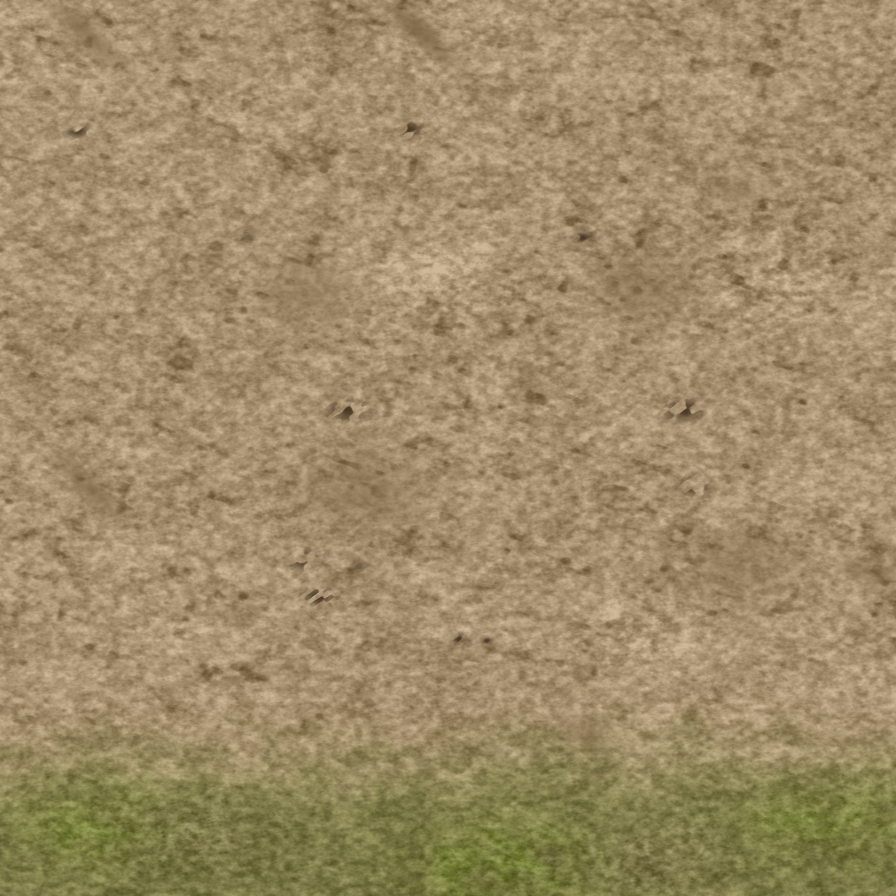
This texture is drawn by a WebGL 2 fragment shader. Its source:

```glsl
#version 300 es
precision highp float;

uniform vec2 u_resolution;
out vec4 fragColor;

const vec3 SOIL_DEEP = vec3(0.22, 0.16, 0.09);
const vec3 SOIL_DARK = vec3(0.55, 0.46, 0.33);
const vec3 SOIL_LIGHT = vec3(0.76, 0.67, 0.54);
const vec3 GRASS_DARK = vec3(0.37, 0.36, 0.18);
const vec3 GRASS_LIGHT = vec3(0.62, 0.60, 0.39);
const vec3 GRASS_FRESH = vec3(0.42, 0.49, 0.16);
const vec3 GRASS_DRY = vec3(0.50, 0.46, 0.31);

// Soft patches: centre, radius, tone change
const vec4 PATCHES[10] = vec4[10](
    vec4(0.405, 0.453, 0.050, -0.50), vec4(0.830, 0.370, 0.052, -0.34),
    vec4(0.345, 0.675, 0.045, -0.40), vec4(0.715, 0.675, 0.045, -0.40),
    vec4(0.482, 0.687, 0.060, 0.24), vec4(0.860, 0.690, 0.060, 0.24),
    vec4(0.715, 0.295, 0.050, 0.24), vec4(0.655, 0.178, 0.025, -0.50),
    vec4(0.820, 0.790, 0.022, -0.40), vec4(0.980, 0.360, 0.025, -0.45));

// Diagonal furrows: centre, strength
const vec3 FURROWS[3] = vec3[3](
    vec3(0.098, 0.960, 0.75), vec3(0.473, 0.960, 0.75), vec3(0.098, 0.457, 0.70));

// Small dark clods: centre, radius
const vec3 CLODS[12] = vec3[12](
    vec3(0.276, 0.735, 0.008), vec3(0.651, 0.735, 0.008),
    vec3(0.388, 0.543, 0.016), vec3(0.763, 0.543, 0.016),
    vec3(0.775, 0.458, 0.013), vec3(0.400, 0.368, 0.007),
    vec3(0.340, 0.374, 0.014), vec3(0.356, 0.334, 0.014),
    vec3(0.513, 0.287, 0.008), vec3(0.543, 0.285, 0.005),
    vec3(0.086, 0.855, 0.011), vec3(0.458, 0.855, 0.011));

float hash(vec2 p) {
    vec3 q = fract(vec3(p.xyx) * 0.1031);
    q += dot(q, q.yzx + 33.33);
    return fract((q.x + q.y) * q.z);
}

float noise(vec2 p) {
    vec2 i = floor(p);
    vec2 f = fract(p);
    f = f * f * (3.0 - 2.0 * f);
    float low = mix(hash(i), hash(i + vec2(1.0, 0.0)), f.x);
    float high = mix(hash(i + vec2(0.0, 1.0)), hash(i + 1.0), f.x);
    return mix(low, high, f.y);
}

// Noise sum centred on zero
float fbm(vec2 p, int octaves) {
    float sum = 0.0;
    float weight = 0.5;
    for (int i = 0; i < octaves; i++) {
        sum += weight * (noise(p) - 0.5);
        p = mat2(1.6, 1.1, -1.1, 1.6) * p + 17.3;
        weight *= 0.62;
    }
    return sum;
}

float blob(vec2 p, vec2 centre, vec2 size) {
    vec2 q = (p - centre) / size;
    return exp(-dot(q, q));
}

vec2 rotate(vec2 p, float angle) {
    float c = cos(angle);
    float s = sin(angle);
    return vec2(c * p.x - s * p.y, s * p.x + c * p.y);
}

float soilTone(vec2 p, float grain, float clumps) {
    float tone = 0.52 + 1.6 * grain + 0.55 * clumps;
    tone += 0.32 * fbm(p * vec2(5.0, 9.0) + 4.0, 3);
    // Sparse dark crumbs gather in the clumps
    float crumbs = smoothstep(0.62, 0.92, noise(rotate(p, 0.3) * vec2(75.0, 125.0) + 31.0));
    tone -= 0.6 * crumbs * smoothstep(0.15, -0.2, clumps);
    float ragged = 0.8 + 2.0 * clumps + 1.8 * grain;
    for (int i = 0; i < PATCHES.length(); i++) {
        vec4 patchShape = PATCHES[i];
        tone += patchShape.w * ragged * blob(p, patchShape.xy, patchShape.z * vec2(1.2, 0.8));
    }
    for (int i = 0; i < FURROWS.length(); i++) {
        vec2 q = rotate(p - FURROWS[i].xy, 0.75);
        tone -= FURROWS[i].z * ragged * blob(q, vec2(0.0), vec2(0.046, 0.012));
    }
    return tone;
}

float clodMask(vec2 p) {
    float mask = 0.0;
    float broken = smoothstep(0.42, 0.68, noise(rotate(p, -0.6) * vec2(110.0, 210.0)));
    for (int i = 0; i < CLODS.length(); i++) {
        float cover = blob(p, CLODS[i].xy, CLODS[i].z * vec2(1.2, 0.75));
        mask += cover * mix(1.0, broken, smoothstep(0.003, 0.012, CLODS[i].z));
    }
    return min(mask, 1.0);
}

vec3 grassColor(vec2 p, float grain, float clumps) {
    float tone = 0.44 + 1.3 * grain + 0.6 * clumps + 0.2 * smoothstep(0.02, 0.17, p.y);
    vec3 color = mix(GRASS_DARK, GRASS_LIGHT, clamp(tone, -0.2, 1.15));
    float fresh = blob(p, vec2(0.56, 0.03), vec2(0.10, 0.05))
        + 0.8 * blob(p, vec2(0.92, 0.09), vec2(0.09, 0.05))
        + 0.7 * blob(p, vec2(0.12, 0.08), vec2(0.12, 0.05));
    float dry = blob(p, vec2(0.22, 0.07), vec2(0.08, 0.04))
        + blob(p, vec2(0.73, 0.04), vec2(0.07, 0.04));
    color = mix(color, GRASS_FRESH + 0.4 * grain, clamp(fresh * (0.5 + 1.5 * clumps), 0.0, 0.7));
    return mix(color, GRASS_DRY + 0.45 * grain, 0.5 * min(dry, 1.0));
}

void main() {
    vec2 p = gl_FragCoord.xy / u_resolution;
    float grain = fbm(p * vec2(115.0, 165.0), 3);
    float clumps = fbm(p * vec2(26.0, 44.0) + 9.0, 4);

    // Dry ground with crumbs and clods
    float tone = soilTone(p, grain, clumps);
    vec3 color = mix(SOIL_DARK, SOIL_LIGHT, clamp(tone, -0.6, 1.25));
    color = mix(color, SOIL_DEEP, 0.85 * clodMask(p));

    // Ragged border into grass
    float border = p.y + 0.08 * clumps + 0.04 * fbm(p * 9.0, 2);
    float grass = 1.0 - smoothstep(0.09, 0.225, border);
    color = mix(color, grassColor(p, grain, clumps), grass);

    fragColor = vec4(clamp(color, 0.0, 1.0), 1.0);
}
```
